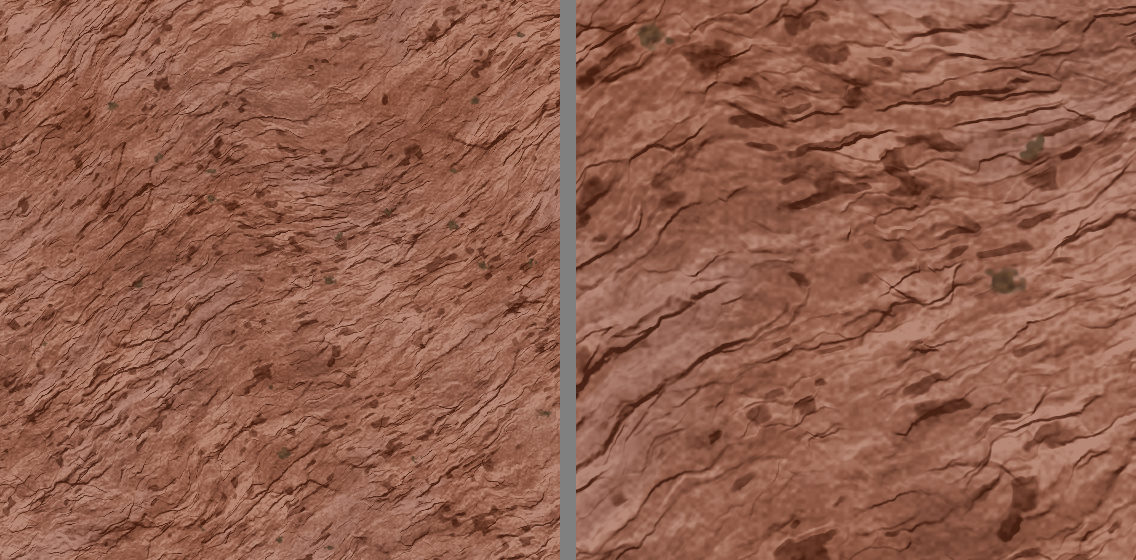
Left, the full canvas; right, a detail of the centre.
This texture is drawn by a Shadertoy shader. Its source:

```glsl
// Weathered red sandstone face of broken slanting slabs with sparse shrubs.
#define STRATA_ANGLE 0.60
#define BEND 0.11
#define LEDGE_HEIGHT 0.15
#define SLAB_HEIGHT 0.40
#define SLAB_TINT 0.09
#define ROUGHNESS 0.016
#define RELIEF_CONTRAST 0.16
#define BASE_TONE 0.594
#define PIT_DEPTH 0.20
#define GRAIN 0.10
#define SHRUB_GRID 9.0
#define SHRUB_CHANCE 0.28

const vec3 SHADOW_RED = vec3(0.35, 0.18, 0.12);
const vec3 ROCK_RED   = vec3(0.58, 0.365, 0.285);
const vec3 PALE_RED   = vec3(0.69, 0.495, 0.42);
const vec3 LILAC_DUST = vec3(0.64, 0.47, 0.43);
const vec3 SHRUB_DARK = vec3(0.22, 0.16, 0.11);
const vec3 SHRUB_LEAF = vec3(0.39, 0.29, 0.18);

float hash(vec2 p) {
    return fract(sin(dot(p, vec2(127.1, 311.7))) * 43758.55);
}

float noise(vec2 p) {
    vec2 i = floor(p), f = fract(p);
    f = f * f * f * (f * (f * 6.0 - 15.0) + 10.0);
    vec2 r = vec2(1.0, 0.0);
    return mix(mix(hash(i), hash(i + r.xy), f.x),
               mix(hash(i + r.yx), hash(i + r.xx), f.x), f.y);
}

float fbm(vec2 p) {
    float sum = 0.0, gain = 0.5;
    for (int i = 0; i < 4; i++) {
        sum += gain * noise(p);
        p = p * 2.03 + vec2(17.3, 9.1);
        gain *= 0.5;
    }
    return sum;
}

// Turns the canvas so x follows the strata, then bends and frays them.
vec2 strata(vec2 p) {
    float c = cos(STRATA_ANGLE), s = sin(STRATA_ANGLE);
    vec2 q = vec2(c * p.x + s * p.y, c * p.y - s * p.x) + 5.0;
    q.y += BEND * (noise(p * 2.8 + 3.0) - 0.5);
    q += 0.034 * (vec2(fbm(q * 9.0), fbm(q * 9.0 + 40.0)) - 0.47);
    q += 0.010 * (vec2(fbm(q * 60.0), fbm(q * 60.0 + 20.0)) - 0.47);
    return q;
}

// Short shelves: a steep lower lip followed by a gentle back slope.
float ledge(vec2 q, float size, float seed) {
    vec2 c = q / size;
    float phase = 0.5 * c.y + 2.2 * noise(c * vec2(0.35, 0.6) + seed);
    float t = fract(phase);
    float broken = smoothstep(0.5, 0.7, noise(c * vec2(0.7, 0.9) + seed + 9.0));
    return size * broken * smoothstep(0.0, 0.1, t) * (1.0 - t);
}

// Angular plates lying like shingles: x is height, y is a tint per plate.
vec2 slabs(vec2 q, float size, float seed) {
    vec2 c = q / (size * vec2(2.0, 1.0)) + seed;
    vec2 base = floor(c), total = vec2(0.0);
    float weights = 0.0;
    for (int j = -1; j <= 1; j++)
    for (int i = -1; i <= 1; i++) {
        vec2 cell = base + vec2(i, j);
        float lift = hash(cell + 5.3), turn = fract(lift * 7.0);
        vec2 d = c - cell - vec2(hash(cell), hash(cell + 31.7));
        float w = exp(-30.0 * dot(d, d));
        float plane = 0.26 * lift - 0.5 * turn * d.y + 0.5 * (fract(lift * 19.0) - 0.5) * d.x;
        total += w * vec2(plane, fract(lift * 43.0) - 0.5);
        weights += w;
    }
    float exposed = smoothstep(0.4, 0.68, noise(c * vec2(0.8, 0.6) + 13.0));
    return vec2(size, 1.0) * exposed * total / max(weights, 1e-9);
}

float relief(vec2 p) {
    vec2 q = strata(p);
    float shelves = ledge(q, 0.062, 1.0) + ledge(q, 0.030, 23.0) + ledge(q, 0.017, 57.0);
    float plates = slabs(q, 0.045, 2.0).x + slabs(q, 0.024, 17.0).x + slabs(q, 0.012, 43.0).x;
    return LEDGE_HEIGHT * shelves + SLAB_HEIGHT * plates
         + ROUGHNESS * fbm(q * vec2(20.0, 34.0));
}

// Small dark dashes gathered in the rougher places.
float pits(vec2 q) {
    float gathered = noise(q * vec2(14.0, 22.0) + 31.0);
    float dash = noise(q * vec2(62.0, 150.0) + 70.0) + 0.45 * (gathered - 0.5);
    return smoothstep(0.80, 0.96, dash);
}

// Coverage of the small tufts, one at most per grid cell.
float shrubs(vec2 p) {
    vec2 g = p * SHRUB_GRID, cell = floor(g);
    vec2 spot = 0.2 + 0.6 * vec2(hash(cell + 3.1), hash(cell + 7.7));
    float radius = mix(0.05, 0.11, hash(cell + 12.4));
    vec2 d = (fract(g) - spot) * vec2(0.85, 1.1);
    float ragged = length(d) + 0.10 * (noise(p * 190.0) - 0.5);
    float grows = step(hash(cell + 21.9), SHRUB_CHANCE);
    return grows * (1.0 - smoothstep(radius * 0.4, radius, ragged));
}

void mainImage(out vec4 fragColor, in vec2 fragCoord) {
    vec2 p = fragCoord / iResolution.y;
    vec2 q = strata(p);

    // Light from the upper left; shadows are interrupted along the edges.
    vec2 toLight = normalize(vec2(-0.35, 0.94)) * 0.0013;
    float slope = (relief(p + toLight) - relief(p)) / length(toLight);
    float rugged = mix(0.65, 1.3, smoothstep(0.35, 0.6, fbm(p * 5.0 + 71.0)));
    float gaps = mix(0.35, 1.6, noise(q * vec2(42.0, 75.0) + 8.0));
    float shade = -RELIEF_CONTRAST * rugged * slope;
    float tone = BASE_TONE + clamp(shade * (shade < 0.0 ? gaps : 1.0), -0.29, 0.11);

    // Plate tints, broad stains, streaks, pits and grain.
    tone += SLAB_TINT * (slabs(q, 0.045, 2.0).y + slabs(q, 0.024, 17.0).y);
    tone += 0.19 * (fbm(p * 4.0 + 11.0) - 0.47);
    tone += 0.08 * (fbm(q * vec2(16.0, 36.0) + 60.0) - 0.47);
    tone += GRAIN * (noise(p * 350.0) - 0.5);
    tone -= PIT_DEPTH * pits(q);

    // Tone to rock colour, with faint dust and warmer patches.
    vec3 color = mix(SHADOW_RED, ROCK_RED, clamp((tone - 0.35) / 0.23, -0.3, 1.0));
    color = mix(color, PALE_RED, clamp((tone - 0.58) / 0.11, 0.0, 1.3));
    float dust = smoothstep(0.54, 0.72, fbm(q * vec2(6.0, 15.0) + 90.0));
    color = mix(color, LILAC_DUST, 0.3 * dust * smoothstep(0.45, 0.6, tone));
    color += vec3(0.0, 0.03, 0.05) * (fbm(p * 6.0 + 33.0) - 0.5);

    vec3 leaf = mix(SHRUB_DARK, SHRUB_LEAF, noise(p * 260.0 + 5.0));
    color = mix(color, leaf, 0.75 * shrubs(p));

    fragColor = vec4(color, 1.0);
}
```
